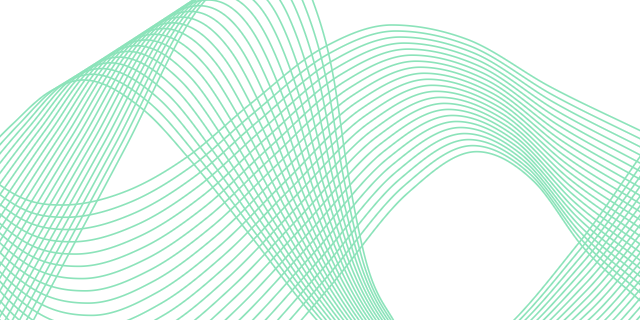
Reproduce this background procedurally as a WebGL 2 fragment shader.

```glsl
#version 300 es
precision highp float;
// Two ribbons of thin mint lines that weave across a white ground.

uniform vec2 u_resolution;
out vec4 outColor;

const float CANVAS_HEIGHT = 384.0; // design units, y runs downward
const float LINE_WIDTH = 2.0;
const int LINE_COUNT = 22;
const int KNOT_COUNT = 12;
const vec3 WHITE = vec3(1.0);
const vec3 MINT = vec3(0.55, 0.89, 0.73);

// Each knot holds a point of the first line (xy) and of the last line (zw).
const vec4 BROAD_WAVE[KNOT_COUNT] = vec4[](
    vec4(-40, 185, -40, 395), vec4(0, 222, 0, 465),
    vec4(30, 239, 70, 530), vec4(75, 246, 157, 555),
    vec4(150, 230, 240, 512), vec4(225, 188, 310, 442),
    vec4(300, 125, 395, 345), vec4(390, 56, 490, 231),
    vec4(470, 30, 572, 182), vec4(560, 47, 640, 217),
    vec4(660, 104, 700, 297), vec4(775, 160, 775, 367));

const vec4 STEEP_WAVE[KNOT_COUNT] = vec4[](
    vec4(-60, 228, -10, 478), vec4(15, 149, 150, 178),
    vec4(58, 111, 240, 8), vec4(100, 96, 325, -48),
    vec4(170, 130, 375, 0), vec4(230, 194, 400, 92),
    vec4(300, 282, 418, 210), vec4(375, 378, 437, 305),
    vec4(460, 465, 472, 384), vec4(560, 510, 540, 428),
    vec4(720, 465, 695, 291), vec4(850, 330, 775, 178));

vec2 blendKnot(vec4 knot, float t) {
    return mix(knot.xy, knot.zw, t);
}

// Slope at b, flat where the curve turns around.
float knotSlope(vec2 a, vec2 b, vec2 c) {
    vec2 before = b - a, after = c - b;
    float s0 = before.y / before.x, s1 = after.y / after.x;
    return s0 * s1 <= 0.0 ? 0.0 : mix(s0, s1, before.x / (c.x - a.x));
}

// Cubic Hermite piece from a to b: returns height and slope at x.
vec2 hermite(vec2 a, vec2 b, float slopeA, float slopeB, float x) {
    float h = b.x - a.x;
    float s = (x - a.x) / h;
    float rise = b.y - a.y;
    float c2 = 3.0 * rise - h * (2.0 * slopeA + slopeB);
    float c3 = h * (slopeA + slopeB) - 2.0 * rise;
    float y = a.y + s * (h * slopeA + s * (c2 + s * c3));
    return vec2(y, slopeA + s * (2.0 * c2 + 3.0 * s * c3) / h);
}

// Approximate distance to the line at blend position t.
float lineDistance(vec4 knots[KNOT_COUNT], float t, vec2 p) {
    int i = 0;
    while (i < KNOT_COUNT - 2 && blendKnot(knots[i + 1], t).x < p.x) i++;
    vec2 b = blendKnot(knots[i], t);
    vec2 c = blendKnot(knots[i + 1], t);
    vec2 a = i > 0 ? blendKnot(knots[i - 1], t) : 2.0 * b - c;
    vec2 d = i < KNOT_COUNT - 2 ? blendKnot(knots[i + 2], t) : 2.0 * c - b;
    vec2 curve = hermite(b, c, knotSlope(a, b, c), knotSlope(b, c, d), p.x);
    return abs(p.y - curve.x) / sqrt(1.0 + curve.y * curve.y);
}

// Combined coverage of all lines in one ribbon.
float ribbon(vec4 knots[KNOT_COUNT], vec2 p, float width, float pixel) {
    float gap = 1.0;
    for (int i = 0; i < LINE_COUNT; i++) {
        float t = float(i) / float(LINE_COUNT - 1);
        float d = lineDistance(knots, t, p);
        gap *= 1.0 - clamp(0.5 + (0.5 * width - d) / pixel, 0.0, 1.0);
    }
    return 1.0 - gap;
}

void main() {
    float pixel = CANVAS_HEIGHT / u_resolution.y;
    vec2 p = vec2(gl_FragCoord.x, u_resolution.y - gl_FragCoord.y) * pixel;

    vec3 color = mix(WHITE, MINT, ribbon(BROAD_WAVE, p, LINE_WIDTH, pixel));
    color = mix(color, MINT, ribbon(STEEP_WAVE, p, LINE_WIDTH, pixel));
    outColor = vec4(color, 1.0);
}
```
